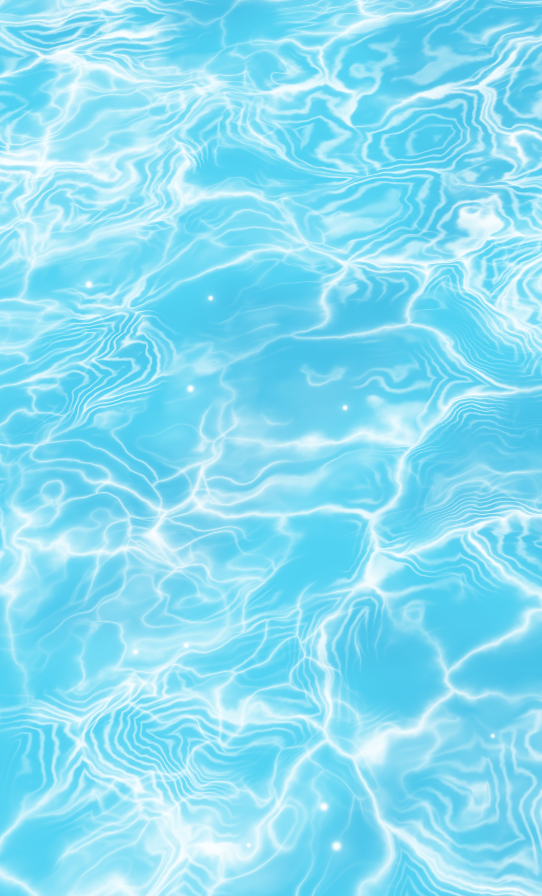
Give the GLSL for this texture, as a Shadertoy shader.

```glsl
// Sunlit pool water: a warped net of caustic light, ripples, veils and glints.

const vec3 DEEP_BLUE  = vec3(0.285, 0.77, 0.915);
const vec3 WATER_BLUE = vec3(0.32, 0.825, 0.95);
const vec3 SUNLIGHT   = vec3(1.0);

const float NET_SCALE   = 4.8;   // caustic cells per canvas height, near edge
const float FORESHORTEN = 0.9;   // vertical squeeze towards the far edge
const float SLANT       = 0.4;   // tilt of the wave fronts
const float CORE_WIDTH  = 0.026; // sharp part of a caustic line
const float HALO_WIDTH  = 0.12;  // soft part of a caustic line
const float RIPPLE_NEAR = 88.0;
const float RIPPLE_FAR  = 40.0;
const float TOE         = 0.13;  // keeps the water between the lines clear
const float EXPOSURE    = 1.5;
const int   GLINTS      = 10;

float hash(vec2 p) {
    return fract(sin(dot(p, vec2(127.1, 311.7))) * 43758.5453);
}

vec2 hash2(vec2 p) {
    return vec2(hash(p), hash(p + 37.3));
}

float noise(vec2 p) {
    vec2 i = floor(p), f = fract(p);
    f = f * f * f * (f * (f * 6.0 - 15.0) + 10.0);
    return mix(mix(hash(i), hash(i + vec2(1, 0)), f.x),
               mix(hash(i + vec2(0, 1)), hash(i + vec2(1, 1)), f.x), f.y);
}

float fbm(vec2 p) {
    float sum = 0.0, gain = 0.53;
    for (int i = 0; i < 4; i++) {
        sum += gain * noise(p);
        p = mat2(1.6, 1.2, -1.2, 1.6) * p + 9.7;
        gain *= 0.5;
    }
    return sum;
}

vec2 warp(vec2 p) {
    return vec2(fbm(p + 3.1), fbm(p + 17.9)) - 0.5;
}

// Distance to the nearest border between Voronoi cells
float cellBorder(vec2 p) {
    vec2 cell = floor(p), f = fract(p), nearest = vec2(0.0);
    float best = 9.0, border = 9.0;
    for (int y = -1; y <= 1; y++)
    for (int x = -1; x <= 1; x++) {
        vec2 g = vec2(x, y);
        vec2 r = g + hash2(cell + g) - f;
        if (dot(r, r) < best) { best = dot(r, r); nearest = r; }
    }
    for (int y = -2; y <= 2; y++)
    for (int x = -2; x <= 2; x++) {
        vec2 g = vec2(x, y);
        vec2 r = g + hash2(cell + g) - f;
        vec2 gap = r - nearest;
        if (dot(gap, gap) > 1e-4)
            border = min(border, dot(0.5 * (r + nearest), normalize(gap)));
    }
    return max(border, 0.0);
}

float causticLine(float d, float width) {
    return 0.95 * exp(-d / (CORE_WIDTH * width)) + 0.2 * exp(-d / (HALO_WIDTH * width));
}

// Thin bright crests where the noise crosses its middle value
float crest(vec2 p, float sharpness) {
    return pow(1.0 - abs(2.0 * noise(p) - 1.0), sharpness);
}

float glints(vec2 p, float aspect) {
    float sum = 0.0;
    for (int i = 0; i < GLINTS; i++) {
        vec2 seed = vec2(float(i), 5.3);
        vec2 d = p - hash2(seed) * vec2(aspect, 0.75);
        float size = mix(0.0015, 0.0045, hash(seed + 8.0));
        sum += 2.0 * exp(-dot(d, d) / (size * size)) + 0.4 * exp(-length(d) / (2.0 * size));
    }
    return sum;
}

void mainImage(out vec4 fragColor, in vec2 fragCoord) {
    vec2 p = fragCoord / iResolution.y;
    float aspect = iResolution.x / iResolution.y;
    float far = smoothstep(0.4, 0.95, p.y);

    // Perspective water plane, bent by waves
    vec2 plane = vec2(p.x * (1.0 + 0.5 * p.y), p.y + FORESHORTEN * p.y * p.y - SLANT * p.x);
    plane = plane * NET_SCALE + 6.0;
    vec2 bend = warp(plane * 0.8);
    vec2 q = plane + 1.2 * bend + 0.13 * warp(plane * 4.5);

    // Main net and a finer, broken one
    float d = cellBorder(q);
    float strength = smoothstep(0.2, 0.75, noise(plane * 1.3 + 4.0));
    float light = causticLine(d, 1.0) * mix(0.35, 1.1, strength);
    float fineMask = smoothstep(0.45, 0.66, fbm(plane * 0.7 + 21.0));
    light += 0.7 * fineMask * causticLine(cellBorder(q * 1.9 + bend * 2.0 + 31.0), 1.2);

    // Fine parallel ripples beside the net
    float phase = (d + 0.7 * noise(q * 1.1 + 12.0)) * mix(RIPPLE_NEAR, RIPPLE_FAR, p.y);
    float rippleMask = smoothstep(0.43, 0.64, fbm(plane * 0.9 + 43.0)) * exp(-2.0 * d);
    light += 0.85 * rippleMask * pow(0.5 + 0.5 * sin(phase), 3.0);

    // Pale veils with folded streaks
    float veil = smoothstep(0.48, 0.74, fbm(q * vec2(0.75, 0.9) + 55.0) + 0.03 * far);
    light += veil * (0.2 + 0.55 * crest(q * vec2(2.5, 4.5) + 4.0 * bend, 5.0));

    // Broken shimmer, strongest on the far surface
    vec2 s = plane * vec2(1.8, 3.0) + 3.5 * bend;
    float broken = smoothstep(0.4, 0.65, fbm(plane * 1.5 + 88.0));
    light += mix(0.12, 0.5, far) * broken * (crest(s, 9.0) + crest(s * 2.1 + 7.0, 7.0));

    // Tone curve with a dark toe
    light = light * light / (light + TOE) + glints(p, aspect);

    float shade = smoothstep(0.4, 0.68, fbm(plane * 0.6 + 71.0) + 0.08 * far);
    vec3 water = mix(WATER_BLUE, DEEP_BLUE, shade);
    fragColor = vec4(mix(water, SUNLIGHT, 1.0 - exp(-EXPOSURE * light)), 1.0);
}
```
